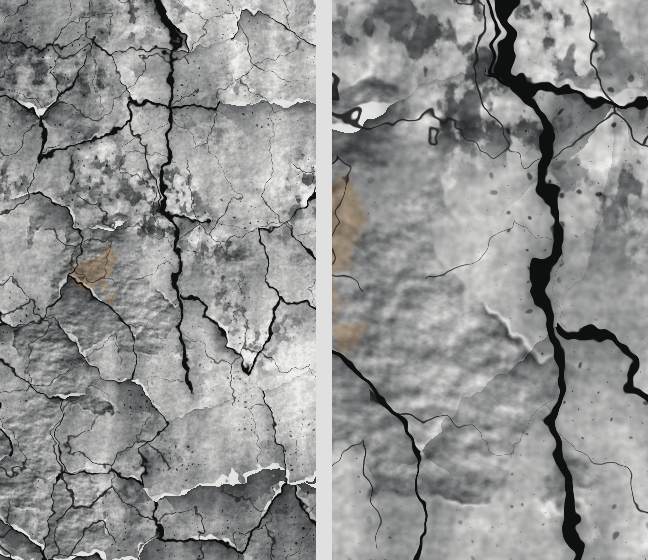
Left, the full canvas; right, a detail of the centre.
Give the GLSL for this texture, as a Shadertoy shader.

```glsl
// Weathered grey wall: flaking paint split by dark, branching cracks.
// Warped Voronoi borders with a random width per edge form the cracks;
// gradient noise adds stains, streaks, bare plaster and relief.

#define PLATE_SCALE 3.5
#define PLATE_KEEP .70
#define PLATE_WIDTH .0040
#define HAIR_SCALE 7.2
#define HAIR_KEEP .60
#define HAIR_WIDTH .0027
#define TRUNK_WIDTH .0072
#define PAINT_TONE .71
#define STREAK_DEPTH .23
#define GRIME_DEPTH .80
#define RELIEF .42
#define GRAIN .10

vec2 hash2(vec2 p) {
  vec3 a = fract(p.xyx * vec3(.1031, .1030, .0973));
  a += dot(a, a.yzx + 33.33);
  return fract((a.xx + a.yz) * a.zy);
}

float gradDot(vec2 cell, vec2 corner, vec2 f) {
  return dot(hash2(cell + corner) * 2. - 1., f - corner);
}

float noise(vec2 p) {
  vec2 i = floor(p), f = fract(p);
  vec2 u = f * f * f * (f * (f * 6. - 15.) + 10.);
  return mix(mix(gradDot(i, vec2(0, 0), f), gradDot(i, vec2(1, 0), f), u.x),
             mix(gradDot(i, vec2(0, 1), f), gradDot(i, vec2(1, 1), f), u.x), u.y);
}

vec2 noise2(vec2 p) { return vec2(noise(p), noise(p + 41.7)); }

float fbm(vec2 p) {
  float sum = 0., amp = 1.;
  for (int i = 0; i < 5; i++) {
    sum += amp * noise(p);
    p = mat2(1.6, 1.2, -1.2, 1.6) * p + 17.3;
    amp *= .5;
  }
  return sum;
}

// x: signed distance to the nearest crack, y: vertical direction towards it
vec2 crackNet(vec2 p, float scale, float keep, float open, float closed) {
  vec2 q = p * scale, cell = floor(q), f = fract(q);
  vec2 id = vec2(0), nearest = vec2(9), result = vec2(1, 0);
  for (int k = 0; k < 9; k++) {
    vec2 o = vec2(k % 3 - 1, k / 3 - 1), r = o + hash2(cell + o) - f;
    if (dot(r, r) < dot(nearest, nearest)) { nearest = r; id = o; }
  }
  for (int k = 0; k < 25; k++) {
    if (k == 12) continue;
    vec2 o = id + vec2(k % 5 - 2, k / 5 - 2), r = o + hash2(cell + o) - f;
    float edge = hash2(2. * cell + id + o + 7.).x;
    float width = edge > keep ? closed : open * (.35 + edge / keep);
    vec2 n = normalize(r - nearest);
    float gap = dot(.5 * (r + nearest), n) / scale - width;
    if (gap < result.x) result = vec2(gap, n.y);
  }
  return result;
}

// Scattered pits of random size
float pits(vec2 p) {
  vec2 q = p * 55., h = hash2(floor(q) + 3.);
  float radius = .22 * h.x * h.x * step(.6, h.y);
  return 1. - smoothstep(radius * .5, radius + .06, length(fract(q) - .25 - .5 * h.yx));
}

float blob(vec2 d, float sharpness) { return exp(-sharpness * dot(d, d)); }

void mainImage(out vec4 fragColor, in vec2 fragCoord) {
  vec2 p = fragCoord / iResolution.x;
  float px = .8 / iResolution.x;
  vec2 jagged = p + .085 * noise2(p * 3.5) + .036 * noise2(p * 13.)
              + .018 * noise2(p * 36.) + .006 * noise2(p * 85.);

  // Cracks: plates, hairlines and a central trunk
  float foot = smoothstep(.75, 0., p.y);
  float swell = .9 + 1.3 * noise(p * 5. + 9.) + .9 * noise(p * 24.);
  vec2 plate = crackNet(jagged + 5.2, PLATE_SCALE, PLATE_KEEP, PLATE_WIDTH * swell, -.0012);
  float fine = .8 + 1.2 * noise(p * 3. + 31.) - .5 * p.x + .4 * foot;
  float hair = crackNet(jagged + 11.6, HAIR_SCALE, HAIR_KEEP, HAIR_WIDTH * fine - .0004, -.003).x;
  float trunkX = .53 + .09 * smoothstep(1., .5, p.y) + .02 * sin(p.y * 9.);
  float trunk = abs(jagged.x - trunkX) - TRUNK_WIDTH * swell;
  trunk += .1 * smoothstep(.55, .35, p.y);

  // Paint: clouds, vertical streaks, darker foot and upper left
  float clouds = fbm(p * 2.6 + 3.);
  float streaks = fbm(vec2(p.x * 11., p.y * 1.7) + .5 * clouds);
  float corner = smoothstep(.75, 0., p.x) * smoothstep(.9, 1.6, p.y);
  float tone = PAINT_TONE + .31 * clouds + STREAK_DEPTH * streaks
             + .1 * (p.x - .4) - .17 * foot - .13 * corner;

  // Ragged grime along a band and in the upper left
  float band = blob(vec2(0, p.y - 1.17 - .1 * clouds), 70.);
  float mottle = fbm(p * vec2(20, 15) + 6.);
  float flecks = fbm(p * vec2(46, 38) + 12.);
  float dirty = smoothstep(-.05, .55, fbm(p * 3.4 + 20.) + .28 * band + .42 * corner);
  tone = mix(tone, .25, GRIME_DEPTH * dirty * smoothstep(0., .24, mottle + .55 * flecks));
  tone += .16 * dirty * smoothstep(.05, .4, -mottle);

  // Bare plaster pockets with broken pale rims and inner shadow
  float peel = .55 * blob(p - vec2(.33, .82), 8.) + .6 * blob(p - vec2(.1, .2), 14.)
             + .6 * fbm(p * 4.5 + 50.) + .08 * mottle - .4;
  float bare = smoothstep(-.02, .02, peel);
  float rim = smoothstep(-.05, .25, noise(p * 9. + 15.));
  tone = mix(tone, .54 + .25 * clouds + .1 * mottle, .7 * bare);
  tone += .2 * rim * smoothstep(-.04, -.01, peel) * (1. - bare);
  tone -= .25 * rim * bare * smoothstep(.07, 0., peel);

  // Relief lit from the upper left, grain and pits
  vec2 toLight = vec2(-.004, .006), rough = vec2(15, 21);
  float slope = fbm(p * rough) - fbm((p + toLight) * rough);
  tone += RELIEF * slope * (.45 + 1.2 * bare + .5 * dirty);
  tone += GRAIN * (noise(p * 130.) + noise(p * 62.));
  float pitted = smoothstep(-.25, .3, noise(p * 6. + 83.)) * (1. - bare);
  tone -= .42 * pitted * pits(p + .012 * noise2(p * 40.));

  // Curled plates: pale lip above a crack, soft shadow beneath
  float curl = smoothstep(-.12, .3, noise(p * 6. + 70.) + .3 * foot);
  float lipWidth = .002 + .022 * curl * (.6 + 1.3 * noise(p * 28.));
  float lip = smoothstep(.1, .6, -plate.y) * smoothstep(lipWidth, lipWidth - .005, plate.x);
  float shadow = smoothstep(-.1, .7, plate.y) * exp(-max(plate.x, 0.) / (.01 + .045 * curl));
  tone *= 1. - shadow * (.2 + .35 * curl);
  tone = mix(tone, .92, .9 * lip * curl);
  tone = clamp(tone * (1. - .25 * exp(-max(trunk, 0.) / .012)), .12, .93);

  // Near-neutral tint with a rusty patch
  vec3 color = tone * mix(vec3(.97, 1, 1.02), vec3(1, 1, .99), smoothstep(.2, .8, tone));
  float rust = smoothstep(.075, .05, length(p - vec2(.31, .91)) + .1 * fbm(p * 14.));
  color = mix(color, vec3(.6, .49, .37) * (.5 + .8 * tone), .6 * rust);

  // Dark openings
  color = mix(color, vec3(.11), .9 * smoothstep(px, -px, hair));
  color = mix(color, vec3(.055, .06, .06), smoothstep(px, -px, min(plate.x, trunk)));
  fragColor = vec4(color, 1);
}
```
